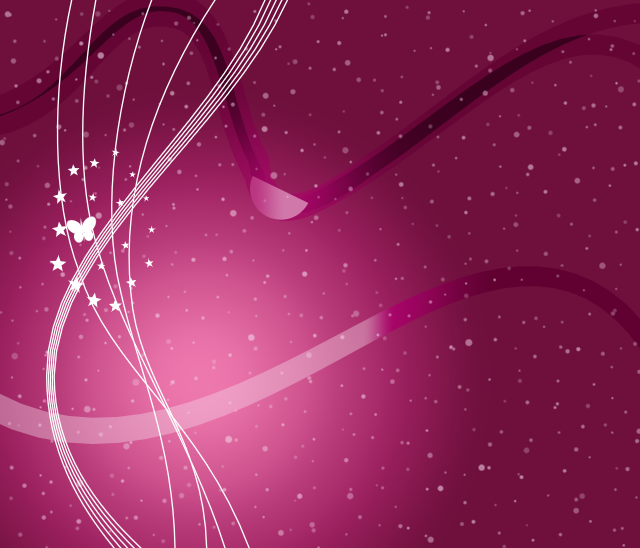
This background is drawn by a WebGL 1 fragment shader. Its source:

```glsl
precision highp float;
// Magenta glow with dusty dots, translucent ribbons, flowing white strands, stars and a butterfly.
uniform vec2 u_resolution;

const vec2 CANVAS = vec2(7.68, 6.56); // drawing units, y pointing down
const float TAU = 6.28319;
const vec3 WINE = vec3(0.43, 0.06, 0.235);
const vec3 PLUM = vec3(0.37, 0.0, 0.19);
const vec3 MAGENTA = vec3(0.66, 0.01, 0.41);
const vec3 ROSE = vec3(0.77, 0.28, 0.52);
const vec3 PINK = vec3(0.93, 0.47, 0.68);
const vec3 PALE = vec3(0.95, 0.83, 0.90);

float cover(float d, float px) { return clamp(0.5 - d / px, 0.0, 1.0); }

vec2 hash2(vec2 p) {
  return fract(sin(vec2(dot(p, vec2(127.1, 311.7)), dot(p, vec2(269.5, 183.3)))) * 43758.5);
}

// Distance to a cubic Bezier curve, walked as short segments.
float bezier(vec2 p, vec2 a, vec2 b, vec2 c, vec2 d) {
  float best = 100.0;
  vec2 last = a;
  for (int i = 1; i <= 16; i++) {
    float t = float(i) / 16.0, s = 1.0 - t;
    vec2 next = s * s * s * a + 3.0 * s * t * (s * b + t * c) + t * t * t * d;
    vec2 v = next - last, w = p - last;
    vec2 gap = w - v * clamp(dot(w, v) / dot(v, v), 0.0, 1.0);
    best = min(best, dot(gap, gap));
    last = next;
  }
  return sqrt(best);
}

// Two Bezier curves joined at m.
float path(vec2 p, vec2 a, vec2 b, vec2 c, vec2 m, vec2 d, vec2 e, vec2 f) {
  return min(bezier(p, a, b, c, m), bezier(p, m, d, e, f));
}

// Five-pointed star of radius r.
float star(vec2 p, float r, float turn) {
  float a = abs(mod(atan(p.x, -p.y) + turn + TAU / 10.0, TAU / 5.0) - TAU / 10.0);
  return dot(length(p) * vec2(cos(a), sin(a)) - vec2(r, 0.0), vec2(0.384, 0.923));
}

float ellipse(vec2 p, vec2 r) { return (length(p / r) - 1.0) * min(r.x, r.y); }

float butterfly(vec2 p) {
  p = mat2(0.98, 0.17, -0.17, 0.98) * p;
  p.x = abs(p.x);
  vec2 q = p - vec2(0.085, -0.045);
  float upper = ellipse(vec2(q.x - q.y, q.x + q.y) * 0.707, vec2(0.11, 0.07));
  float lower = ellipse(p - vec2(0.06, 0.075), vec2(0.055, 0.07));
  return min(min(upper, lower), ellipse(p, vec2(0.015, 0.11)));
}

// One dot per cell, with random place, size and strength.
float dots(vec2 p, float cell, float small, float large, float px) {
  vec2 id = floor(p / cell);
  vec2 rnd = hash2(id + cell * 17.0), kind = hash2(id + 41.3);
  float r = mix(small, large, kind.x * kind.x);
  vec2 center = (id + mix(vec2(0.12), vec2(0.88), rnd)) * cell;
  return cover(length(p - center) - r, px * 1.5) * mix(0.25, 0.6, kind.y);
}

vec3 glow(vec2 p) {
  float r = length(p - vec2(2.4, 4.55));
  vec3 c = mix(PINK, ROSE, smoothstep(0.1, 1.8, r));
  c = mix(c, vec3(0.62, 0.13, 0.38), smoothstep(1.2, 2.6, r));
  return mix(c, WINE, smoothstep(2.1, 3.6, r));
}

// Two dark overlapping bands that dip into a bright fold.
vec3 upperRibbons(vec3 col, vec2 p, float px) {
  float d1 = path(p, vec2(-0.1, 1.3), vec2(1.0, 0.95), vec2(1.3, -0.1), vec2(2.05, 0.02),
    vec2(2.75, 0.1), vec2(2.75, 1.3), vec2(3.1, 1.9));
  d1 = min(d1, path(p, vec2(3.1, 1.9), vec2(3.2, 2.75), vec2(3.8, 2.45), vec2(4.4, 2.0),
    vec2(5.6, 1.2), vec2(6.5, 0.2), vec2(7.8, 0.15)));
  float d2 = path(p, vec2(-0.1, 1.52), vec2(1.0, 1.3), vec2(1.2, 0.1), vec2(2.0, 0.2),
    vec2(2.7, 0.25), vec2(2.6, 1.3), vec2(3.05, 2.1));
  d2 = min(d2, path(p, vec2(3.05, 2.1), vec2(3.2, 2.75), vec2(3.6, 2.55), vec2(4.2, 2.2),
    vec2(5.6, 1.35), vec2(6.7, 0.0), vec2(7.8, 0.75)));
  float m1 = cover(d1 - 0.12, px), m2 = cover(d2 - 0.12, px);
  float fold = exp(-0.9 * dot(p - vec2(3.45, 2.3), p - vec2(3.45, 2.3)));
  vec3 tint = mix(PLUM, MAGENTA, fold);
  col = mix(col, tint, 0.65 * m1);
  col = mix(col, tint, 0.65 * m2);
  col *= 1.0 - 0.4 * m1 * m2 * (1.0 - fold);
  float facet = max(length(p - vec2(3.37, 2.26)) - 0.37, dot(p - vec2(3.02, 2.1), vec2(0.436, -0.9)));
  vec3 sheen = mix(vec3(0.74, 0.22, 0.51), vec3(0.84, 0.52, 0.70), smoothstep(3.0, 3.45, p.x));
  return mix(col, sheen, 0.9 * cover(facet, px));
}

// A pale band that turns magenta, then dark, toward the right.
vec3 lowerRibbon(vec3 col, vec2 p, float px) {
  float d = path(p, vec2(-0.1, 4.85), vec2(1.5, 5.7), vec2(3.2, 4.6), vec2(4.6, 3.87),
    vec2(5.6, 3.35), vec2(6.9, 2.8), vec2(7.8, 4.15));
  vec3 shade = mix(MAGENTA, PLUM, smoothstep(4.6, 6.0, p.x));
  vec3 tint = mix(mix(col, PALE, 0.45), shade, smoothstep(4.35, 4.75, p.x));
  return mix(col, tint, 0.92 * cover(d - mix(0.165, 0.11, p.x / CANVAS.x), px));
}

float strands(vec2 p) {
  float d = path(p, vec2(0.86, 0.0), vec2(0.62, 1.1), vec2(0.62, 2.4), vec2(0.95, 3.25),
    vec2(1.3, 4.4), vec2(2.4, 5.0), vec2(2.99, 6.56));
  d = min(d, path(p, vec2(1.15, 0.0), vec2(0.95, 1.1), vec2(0.92, 2.2), vec2(1.18, 3.0),
    vec2(1.45, 4.0), vec2(2.3, 5.3), vec2(2.7, 6.56)));
  d = min(d, path(p, vec2(1.82, 0.0), vec2(1.4, 1.1), vec2(1.2, 2.5), vec2(1.45, 3.5),
    vec2(1.65, 4.4), vec2(2.08, 5.3), vec2(2.1, 6.56)));
  d = min(d, path(p, vec2(2.58, 0.0), vec2(1.85, 1.1), vec2(1.45, 2.3), vec2(1.57, 3.5),
    vec2(1.65, 4.6), vec2(2.45, 5.2), vec2(2.48, 6.56)));
  // Bundle of five lines, pinched at its left bend
  for (int i = 0; i < 5; i++) {
    float k = float(i) / 4.0;
    d = min(d, path(p, vec2(3.18 + 0.27 * k, 0.0), vec2(2.53 + 0.2 * k, 1.6), vec2(0.54 + 0.14 * k, 2.9),
      vec2(0.56 + 0.09 * k, 4.5), vec2(0.56 + 0.09 * k, 5.4), vec2(0.95 + 0.2 * k, 6.05),
      vec2(1.37 + 0.32 * k, 6.56)));
  }
  return d - 0.008;
}

// Outer and inner oval rings of loosely placed stars, larger at lower left.
float stars(vec2 p) {
  float d = 100.0;
  for (int i = 0; i < 19; i++) {
    float n = float(i), inner = step(14.0, n);
    float a = TAU * mix(n / 14.0, n / 5.0 + 0.07, inner);
    vec2 dir = vec2(cos(a), sin(a));
    vec2 spread = vec2(0.57, 0.88) * mix(1.0 + 0.08 * sin(n * 2.4), 0.5, inner);
    float size = mix(0.07 + 0.035 * dot(dir, vec2(-0.8, 0.5)), 0.05, inner);
    d = min(d, star(p - vec2(1.25, 2.75) - dir * spread, size, 0.2 * sin(n)));
  }
  return d;
}

void main() {
  vec2 uv = gl_FragCoord.xy / u_resolution;
  vec2 p = vec2(uv.x, 1.0 - uv.y) * CANVAS;
  float px = CANVAS.y / u_resolution.y;
  vec3 col = glow(p);
  col = upperRibbons(col, p, px);
  col = lowerRibbon(col, p, px);
  float dust = max(dots(p, 0.36, 0.012, 0.026, px), dots(p + 0.2, 0.52, 0.016, 0.042, px));
  col = mix(col, PALE, dust);
  float white = min(strands(p), min(stars(p), butterfly(p - vec2(0.99, 2.75))));
  gl_FragColor = vec4(mix(col, vec3(1.0), cover(white, px)), 1.0);
}
```
